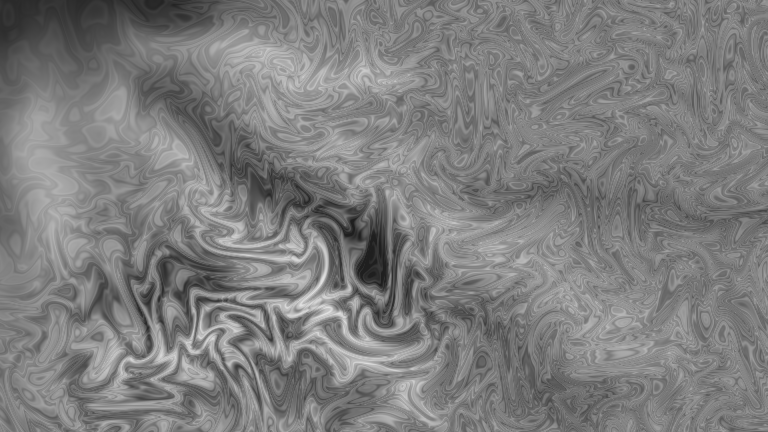
A Shadertoy shader for this background:

```glsl
const float BASE_TONE = 0.492;
const float RAY_WARP = 0.45;       // how ragged the eddies make the rays
const float COARSE_SCALE = 9.0;
const float FINE_SCALE = 23.0;
const float SWIRL_FREQUENCY = 15.0;
const vec2 SWIRL = vec2(0.40, 0.62);        // calm, rough
const vec2 BAND_DENSITY = vec2(7.0, 24.0);  // calm, rough
const vec2 BAND_CONTRAST = vec2(0.016, 0.075);
const float PATCH_CONTRAST = 0.15;

// Light and dark rays: end points, then strength and width
const int RAY_COUNT = 11;
const vec4 RAY_ENDS[RAY_COUNT] = vec4[](
    vec4(-0.05, 1.02, 0.38, 1.02), vec4(0.35, 0.90, 0.88, 0.83),
    vec4(0.27, 0.76, 0.95, 0.08), vec4(0.36, 0.78, 0.85, 0.42),
    vec4(0.85, 0.42, 1.35, 0.05), vec4(0.60, 0.77, 1.50, 0.20),
    vec4(1.10, 0.56, 1.80, 0.49), vec4(0.09, 0.72, 0.14, 0.45),
    vec4(0.27, 0.30, 0.46, 0.36), vec4(0.28, 0.18, 0.50, 0.20),
    vec4(0.00, 0.90, 0.00, 0.50));
const vec2 RAY_LOOK[RAY_COUNT] = vec2[](
    vec2(-0.32, 0.15), vec2(0.18, 0.055), vec2(0.14, 0.065),
    vec2(-0.18, 0.06), vec2(-0.10, 0.07), vec2(0.10, 0.08),
    vec2(-0.09, 0.045), vec2(0.15, 0.07), vec2(-0.12, 0.07),
    vec2(0.12, 0.05), vec2(-0.10, 0.06));

vec2 hash2(vec2 cell) {
    vec3 h = fract(cell.xyx * vec3(0.1031, 0.1030, 0.0973));
    h += dot(h, h.yzx + 33.33);
    return fract((h.xx + h.yz) * h.zy);
}

// Cellular noise with a soft minimum, so contours close into smooth eddies
float cells(vec2 p) {
    vec2 home = floor(p), local = fract(p);
    float sum = 0.0;
    for (int y = -1; y <= 1; y++)
    for (int x = -1; x <= 1; x++) {
        vec2 offset = vec2(x, y);
        vec2 d = offset + hash2(home + offset) - local;
        sum += exp(-9.0 * dot(d, d));
    }
    return -log(sum + 0.001) / 4.0;
}

// Layered, turned sines curl the plane into small eddies
vec2 swirl(vec2 p, float amount) {
    const mat2 TURN = mat2(0.8, 0.6, -0.6, 0.8);
    float frequency = SWIRL_FREQUENCY;
    mat2 frame = TURN;
    for (int i = 0; i < 5; i++) {
        vec2 local = frame * p;
        vec2 push = sin(frequency * local.yx + vec2(1.7, 2.9) * float(i));
        p += amount * (push * frame) / frequency;
        frame = TURN * frame;
        frequency *= 1.55;
    }
    return p;
}

float rayGlow(vec2 p, vec4 ends, float width) {
    vec2 along = ends.zw - ends.xy, from = p - ends.xy;
    float t = clamp(dot(from, along) / dot(along, along), 0.0, 1.0);
    vec2 d = (from - along * t) / width;
    return exp(-dot(d, d));
}

void mainImage(out vec4 fragColor, in vec2 fragCoord) {
    vec2 p = fragCoord / iResolution.y;

    // The upper left corner is calm; turbulence grows away from it
    float rough = smoothstep(0.15, 0.95, p.x + 0.65 * (1.0 - p.y));
    float far = smoothstep(0.6, 1.7, p.x);
    vec2 q = swirl(p, mix(SWIRL.x, SWIRL.y, rough));

    // Broad rays with ragged edges
    vec2 rayPoint = mix(p, q, RAY_WARP);
    float tone = BASE_TONE;
    for (int i = 0; i < RAY_COUNT; i++)
        tone += RAY_LOOK[i].x * rayGlow(rayPoint, RAY_ENDS[i], RAY_LOOK[i].y);

    // Islands, strongest in the lower left
    float coarse = cells(q * COARSE_SCALE);
    float fine = cells(q * FINE_SCALE + 7.3);
    float lowerLeft = rayGlow(p, vec4(0.3, 0.25, 0.8, 0.3), 0.25);
    tone += PATCH_CONTRAST * (0.25 + lowerLeft) * rough * sin(8.0 * coarse + 5.0 * q.x);

    // Contour bands, faded where they become too thin to resolve
    float phase = (coarse + mix(0.5, 0.9, far) * fine) * mix(BAND_DENSITY.x, BAND_DENSITY.y, rough);
    float thinness = fwidth(phase) / 2.8;
    float bands = sin(phase) + 0.5 * sin(2.3 * phase + 4.0 * q.y);
    tone += bands * mix(BAND_CONTRAST.x, BAND_CONTRAST.y, rough) / (1.0 + thinness * thinness);

    fragColor = vec4(vec3(clamp(tone, 0.12, 0.88)), 1.0);
}
```
